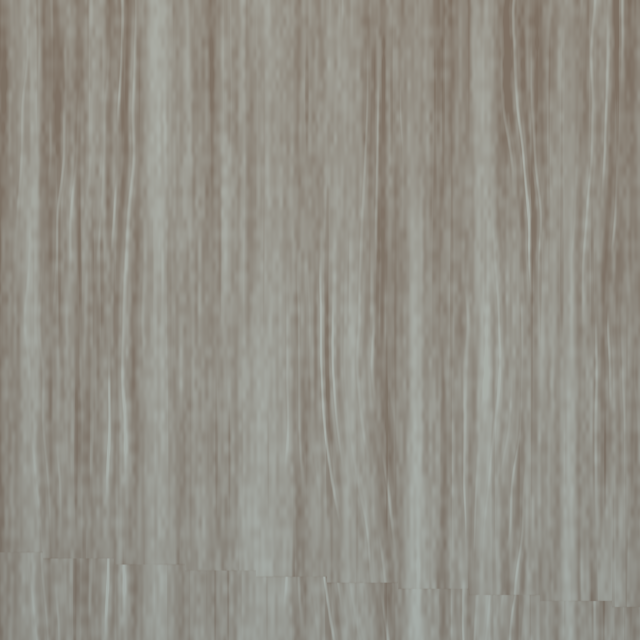
A Shadertoy shader for this texture:

```glsl
float hash(vec2 p) {
    return fract(sin(dot(p, vec2(127.1, 311.7))) * 43758.5453);
}

float noise(vec2 p) {
    vec2 cell = floor(p), f = fract(p);
    f = f * f * (3.0 - 2.0 * f);
    return mix(mix(hash(cell), hash(cell + vec2(1, 0)), f.x),
               mix(hash(cell + vec2(0, 1)), hash(cell + vec2(1, 1)), f.x), f.y);
}

// Broad pale columns running the full height
float paleBands(vec2 p) {
    float sum = 0.0;
    float x = p.x + 0.006 * (noise(vec2(p.x * 6.0, p.y * 3.0)) - 0.5);
    for (int i = 0; i < 8; i++) {
        float n = float(i);
        float center = 0.05 + 0.15 * n + 0.06 * sin(n * 0.785);
        float width = mix(0.014, 0.030, hash(vec2(n, 4.0)));
        float d = (x - center) / width;
        sum += exp(-d * d) * mix(0.7, 1.0, noise(vec2(n * 7.0, p.y * 3.0)));
    }
    return min(sum, 1.0);
}

// Sparse flame-shaped growth rings: a thin pale line beside a dark edge
float veins(vec2 p) {
    float field = p.x * 48.0 + 3.6 * noise(vec2(p.x * 8.0 + 1.7, p.y * 2.1 + 5.0))
                + 0.35 * noise(vec2(p.x * 25.0, p.y * 12.0));
    float v = fract(field);
    float pale = smoothstep(0.05, 0.2, v) * smoothstep(0.4, 0.2, v);
    float dark = smoothstep(0.4, 0.65, v) * smoothstep(1.0, 0.75, v);
    float patches = smoothstep(0.5, 0.72, noise(vec2(p.x * 15.0 + 3.0, p.y * 2.6)));
    float strength = mix(0.15, 1.0, hash(vec2(floor(field), 9.0)));
    float breaks = smoothstep(0.15, 0.6, noise(vec2(floor(field) * 3.7, p.y * 9.0)));
    return (0.95 * pale * breaks - 0.45 * dark) * patches * strength;
}

// Straight fibres, fine dark lines and short pores
float fibres(vec2 p) {
    float x = p.x + 0.003 * noise(p * vec2(7.0, 4.0));
    float streaks = 0.55 * (noise(vec2(x * 40.0, p.y * 1.3)) - 0.5)
                  + 0.65 * (noise(vec2(x * 105.0, p.y * 2.2)) - 0.5);
    float lines = smoothstep(0.68, 0.92, noise(vec2(x * 150.0 + 40.0, p.y * 3.5)));
    float pores = 0.45 * (noise(vec2(x * 200.0, p.y * 10.0)) - 0.5)
                + 0.42 * (noise(vec2(x * 175.0, p.y * 60.0)) - 0.5);
    return streaks + pores - 0.32 * lines;
}

float grain(vec2 p, float bands) {
    return fibres(p) * mix(1.05, 0.7, bands) + veins(p) * (1.0 - 0.8 * bands);
}

void mainImage(out vec4 fragColor, in vec2 fragCoord) {
    vec2 p = fragCoord / iResolution.xy;
    float bands = paleBands(p);

    // Stepped plank ends near the bottom, where the grain shifts faintly
    float strip = floor(p.x * 9.0 + 0.4);
    float seam = 0.137 - 0.0095 * strip;
    float above = smoothstep(-0.0015, 0.0015, p.y - seam);
    vec2 below = vec2(p.x + 0.002, p.y + 0.22);
    float wood = mix(grain(below, bands), grain(p, bands), above);
    float joint = exp(-pow((p.y - seam) / 0.0018, 2.0)) * noise(vec2(p.x * 60.0, 2.0));

    // Tone: pale columns, soft clouds and paler light toward the floor
    float clouds = noise(p * vec2(5.0, 4.0)) - 0.5;
    float tone = 0.42 + 0.58 * bands + wood + 0.22 * clouds
               + 0.22 * (0.5 - p.y) - 0.15 * joint;

    vec3 taupe = vec3(0.522, 0.490, 0.448);
    vec3 silver = vec3(0.630, 0.637, 0.608);
    vec3 color = mix(taupe, silver, clamp(tone, -0.3, 1.3));

    // Warm at the top, cool at the bottom, slightly dim corners
    color += vec3(0.009, -0.001, -0.008) * (p.y * 2.0 - 1.0);
    color *= 1.01 - 0.07 * pow(length(p - 0.5), 2.0);
    fragColor = vec4(color, 1.0);
}
```
